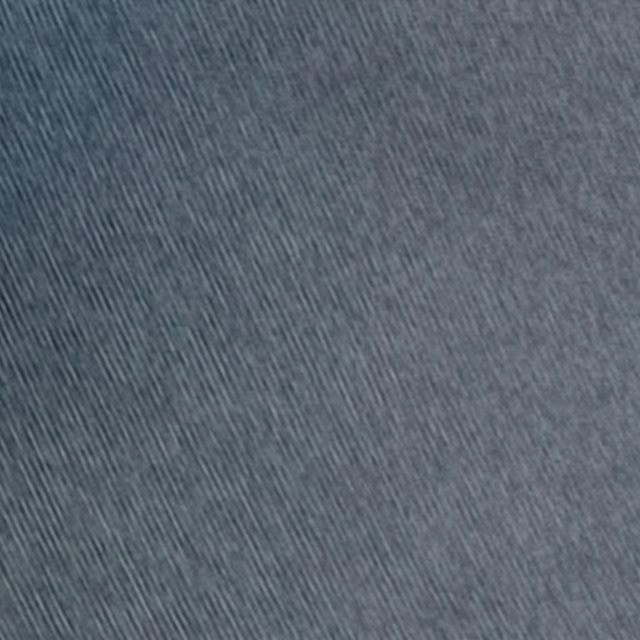
This texture is drawn by a three.js fragment shader. Its source:

```glsl
// Worn blue-grey twill cloth: fine steep diagonal ribs, about 80 across and 36 down.
// A bent cosine draws the ribs, stretched noise breaks them into short dashes,
// and coarse grain and broad shading wear them away toward the upper right.
varying vec2 vUv;

const float RIBS_ACROSS = 80.0;
const float RIB_LEAN = 0.42;
const float TAU = 6.28318;

const vec3 SHADE_TOP_LEFT = vec3(0.270, 0.335, 0.390);
const vec3 SHADE_LOW_LEFT = vec3(0.335, 0.380, 0.410);
const vec3 SHADE_TOP_RIGHT = vec3(0.385, 0.412, 0.452);
const vec3 SHADE_LOW_RIGHT = vec3(0.392, 0.422, 0.460);
const vec3 THREAD_TINT = vec3(1.0, 1.0, 0.97);

float hash(vec2 p) {
  return fract(sin(dot(p, vec2(127.1, 311.7))) * 43758.5453);
}

// Smooth value noise from -1 to 1
float noise(vec2 p) {
  vec2 cell = floor(p);
  vec2 f = fract(p);
  f = f * f * (3.0 - 2.0 * f);
  float low = mix(hash(cell), hash(cell + vec2(1.0, 0.0)), f.x);
  float high = mix(hash(cell + vec2(0.0, 1.0)), hash(cell + vec2(1.0, 1.0)), f.x);
  return 2.0 * mix(low, high, f.y) - 1.0;
}

float layeredNoise(vec2 p) {
  float sum = 0.0;
  float weight = 0.55;
  for (int i = 0; i < 3; i++) {
    sum += weight * noise(p);
    p = p * 2.03 + vec2(17.3, 9.1);
    weight *= 0.55;
  }
  return sum;
}

// Rib count from the left edge, with a slight bend and uneven yarn
float ribPhase(vec2 p) {
  float bend = 0.04 * (1.0 - p.y) * (1.0 - p.y);
  float wobble = 0.0025 * noise(p * 6.0) + 0.0006 * noise(p * 60.0);
  return RIBS_ACROSS * (p.x + RIB_LEAN * p.y - bend + wobble);
}

// Rounded rib, with short dashes of uneven strength along its length
float twill(float phase, float along) {
  float rib = cos(TAU * phase);
  float strength = 0.85 + 0.85 * noise(vec2(phase, along * 34.0));
  float slub = noise(vec2(phase * 2.0, along * 48.0));
  return rib * strength + 0.60 * slub;
}

// Fibre specks: some drawn out along the ribs, some round
float grain(vec2 p) {
  vec2 q = vec2(p.x + RIB_LEAN * p.y, p.y);
  float streak = noise(q * vec2(165.0, 75.0));
  float speck = noise(p * 140.0 + 31.0);
  float dust = noise(p * 240.0 + 77.0);
  return 0.60 * streak + 0.45 * speck + 0.45 * dust;
}

// Broad light across the cloth, with faint blotches
vec3 clothShade(vec2 p) {
  float across = smoothstep(-0.1, 0.85, p.x);
  vec3 top = mix(SHADE_TOP_LEFT, SHADE_TOP_RIGHT, across);
  vec3 bottom = mix(SHADE_LOW_LEFT, SHADE_LOW_RIGHT, across);
  vec3 shade = mix(bottom, top, smoothstep(0.0, 1.0, p.y));
  vec2 fold = (p - vec2(0.05, 0.48)) / vec2(0.30, 0.22);
  vec2 shadow = (p - vec2(0.60, 0.88)) / vec2(0.16, 0.12);
  shade -= 0.025 * exp(-dot(fold, fold)) + 0.025 * exp(-dot(shadow, shadow));
  shade += 0.026 * layeredNoise(p * 6.0 + 3.7);
  return shade + vec3(0.008, -0.003, 0.004) * layeredNoise(p * 8.0 + 21.0);
}

void main() {
  vec2 p = vUv;

  // Ribs fade where the nap is worn
  float wear = smoothstep(0.0, 1.15, p.x + 0.28 * (p.y - 0.4));
  wear = clamp(wear + 0.15 * noise(p * 7.0 + 5.0), 0.0, 1.0);
  float ribDepth = mix(0.066, 0.018, wear);
  float grainDepth = mix(0.062, 0.070, wear);

  float relief = ribDepth * twill(ribPhase(p), p.y) + grainDepth * grain(p);
  vec3 colour = clothShade(p) + relief * THREAD_TINT;

  // Faint colour flecks in the yarn
  colour += vec3(0.008, -0.003, 0.005) * noise(p * 75.0 + 50.0);
  gl_FragColor = vec4(clamp(colour, 0.0, 1.0), 1.0);
}
```
